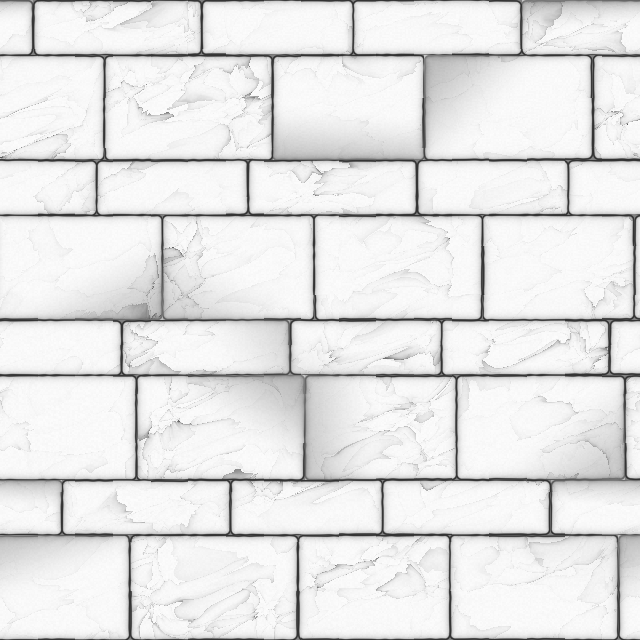
A three.js fragment shader for this texture map:

```glsl
varying vec2 vUv;

#define COURSES 4.0      // pairs of one tall and one thin row
#define SPANS 2.0        // pairs of one wide and one narrow block
#define TALL 0.655       // share of a course taken by the tall row
#define WIDE 0.526       // share of a span taken by the wide block
#define GAP_MIN 0.0008   // half width of the joints
#define GAP_MAX 0.0026
#define CORNER 0.007
#define VEIN_SCALE 14.0
#define VEIN_DARK 0.55
#define TILT_DARK 0.26
#define JOINT_DARK 0.2
#define STONE 0.988

float hash(vec2 p) {
  return fract(sin(dot(p, vec2(127.1, 311.7))) * 43758.5);
}

// Start and length of the part of a unit interval that holds t
vec2 split(float t, float cut) {
  return t < cut ? vec2(0.0, cut) : vec2(cut, 1.0 - cut);
}

// Layered sines that make straight cell borders ragged
vec2 ragged(vec2 p) {
  mat2 turn = mat2(0.8, 0.6, -0.6, 0.8);
  float freq = 1.7;
  for (int i = 0; i < 7; i++) {
    p += 0.6 * sin(turn * p.yx * freq + float(i) * vec2(1.7, 4.1)) / freq;
    turn *= mat2(0.8, 0.6, -0.6, 0.8);
    freq *= 1.95;
  }
  return p;
}

// Cell site position in xy, plate height in z
vec3 plate(vec2 cell) {
  return vec3(cell + vec2(hash(cell), hash(cell + 17.3)), hash(cell + 41.7));
}

// Cellular plates: higher neighbours cast a one-sided shadow on lower ones
float fractures(vec2 p, float sharpness) {
  vec2 cell = floor(p);
  float nearest = 9.0, height = 0.0;
  for (int k = 0; k < 9; k++) {
    vec3 s = plate(cell + vec2(mod(float(k), 3.0), floor(float(k) / 3.0)) - 1.0);
    float dist = distance(p, s.xy);
    if (dist < nearest) { nearest = dist; height = s.z; }
  }
  float shadow = 0.0;
  for (int k = 0; k < 9; k++) {
    vec3 s = plate(cell + vec2(mod(float(k), 3.0), floor(float(k) / 3.0)) - 1.0);
    float border = distance(p, s.xy) - nearest;
    float ledge = max(s.z - height, 0.0);
    shadow += ledge * (0.75 * exp(-sharpness * border) + 0.25 * exp(-5.0 * border));
  }
  return shadow;
}

float roundedBox(vec2 p, vec2 halfSize, float radius) {
  vec2 q = abs(p) - halfSize + radius;
  return length(max(q, 0.0)) + min(max(q.x, q.y), 0.0) - radius;
}

void main() {
  // Block layout: each row slides by its own share of a span
  float course = floor(vUv.y * COURSES);
  float fy = fract(vUv.y * COURSES);
  float tall = step(fy, TALL);
  vec4 slides = mix(vec4(0.195, 0.380, 0.776, 0.104),
                    vec4(0.406, 0.427, 0.982, 0.326), tall);
  float slide = dot(slides, vec4(equal(vec4(course), vec4(0.0, 1.0, 2.0, 3.0))));
  float spanPos = vUv.x * SPANS - slide;
  float fx = fract(spanPos);
  vec2 partX = split(fx, WIDE);
  vec2 partY = split(fy, TALL);
  vec2 grid = vec2(SPANS, COURSES);
  vec2 halfSize = 0.5 * vec2(partX.y, partY.y) / grid;
  vec2 local = (vec2(fx, fy) - vec2(partX.x, partY.x)) / grid - halfSize;
  vec2 id = vec2(mod(floor(spanPos), SPANS) * 2.0 + step(fx, WIDE), course * 2.0 + tall);

  // Joints change width in short steps and waver slightly
  vec2 side = sign(local);
  vec2 chip = vec2(hash(vec2(floor(vUv.y * 13.0), id.x + 9.0 * side.x + 5.0 * id.y)),
                   hash(vec2(floor(vUv.x * 17.0), id.y + 19.0 * side.y)));
  vec2 gap = mix(vec2(GAP_MIN), vec2(GAP_MAX), chip * chip);
  gap += 0.0003 * sin(vUv.yx * 190.0 + 2.0 * sin(vUv.yx * 83.0) + id);
  float d = roundedBox(local, halfSize - gap, CORNER);

  // Some blocks lean back and darken toward one side
  float angle = 6.2832 * hash(id + 3.0);
  float lean = smoothstep(0.5, 1.0, hash(id + 8.0));
  float tilt = lean * smoothstep(0.0, 1.4, dot(vec2(cos(angle), sin(angle)), local / halfSize));

  // Diagonal veins, clustered in patches
  vec2 q = mat2(0.82, -0.8, 0.57, 1.15) * local * VEIN_SCALE + id * 37.0;
  vec2 w = ragged(q);
  float patches = smoothstep(-0.1, 1.0, sin(w.x * 0.9 + 1.5 * sin(w.y * 0.7)));
  float wear = 0.2 + 0.8 * patches * mix(0.3, 1.0, hash(id + 5.0));
  float veins = wear * fractures(w, 22.0);
  veins += 0.45 * wear * wear * fractures(w * 2.3 + 11.0, 11.0);

  // Stone face with fine grain and soft contact shade
  float grain = hash(floor(vUv * 400.0));
  float stone = STONE - 0.018 * grain - VEIN_DARK * veins - TILT_DARK * tilt;
  stone *= 1.0 - 0.25 * exp(min(d, 0.0) / 0.004);

  // Dark joint rims with a paler fill where the gap opens
  float joint = mix(JOINT_DARK, 0.5, smoothstep(0.0012, 0.0032, d)) + 0.3 * tilt;
  float shade = mix(max(stone, 0.35), joint, smoothstep(-0.0016, 0.0008, d));
  gl_FragColor = vec4(vec3(shade), 1.0);
}
```
